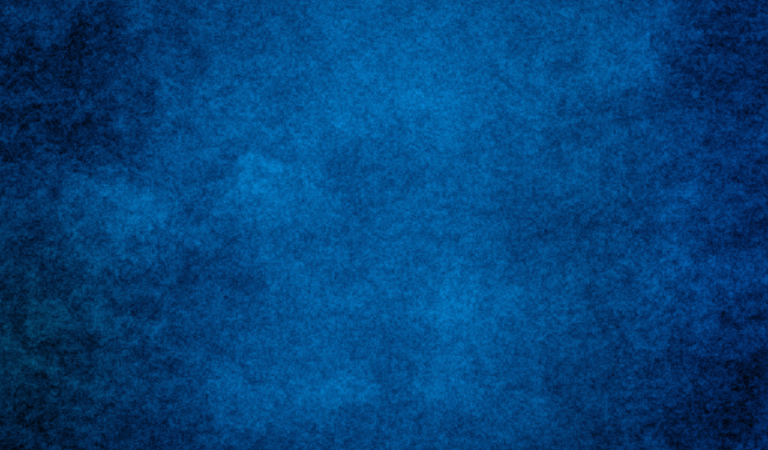
Give the GLSL for this background, as a WebGL 2 fragment shader.

```glsl
#version 300 es
precision highp float;

uniform vec2 u_resolution;
out vec4 fragColor;

const vec3 MIDNIGHT = vec3(0.004, 0.03, 0.08);
const vec3 NAVY = vec3(0.01, 0.14, 0.315);
const vec3 BLUE = vec3(0.01, 0.27, 0.505);
const vec3 AZURE = vec3(0.01, 0.41, 0.68);

// Integer hash, returns 0 to 1
float hash(ivec2 cell) {
    uvec2 q = uvec2(cell) * uvec2(1597u, 3917u);
    uint n = (q.x ^ (q.y << 7)) * 74531u;
    n = (n ^ (n >> 15)) * 48271u;
    n = (n ^ (n >> 13)) * 69621u;
    return float((n ^ (n >> 16)) & 65535u) / 65535.0;
}

float valueNoise(vec2 p) {
    ivec2 cell = ivec2(floor(p));
    vec2 f = fract(p);
    f = f * f * (3.0 - 2.0 * f);
    float low = mix(hash(cell), hash(cell + ivec2(1, 0)), f.x);
    float high = mix(hash(cell + ivec2(0, 1)), hash(cell + ivec2(1, 1)), f.x);
    return mix(low, high, f.y);
}

// Layered noise centred on zero
float fbm(vec2 p, int octaves, float gain) {
    float sum = 0.0;
    float amplitude = 0.5;
    for (int i = 0; i < octaves; i++) {
        sum += amplitude * (valueNoise(p) - 0.5);
        p = mat2(1.6, 1.2, -1.2, 1.6) * p + 17.3;
        amplitude *= gain;
    }
    return sum;
}

// Soft elliptical patch
float patchAt(vec2 uv, vec2 centre, vec2 radius) {
    vec2 d = (uv - centre) / radius;
    return exp(-dot(d, d));
}

float vignette(vec2 uv) {
    float d = length((uv - vec2(0.53, 0.6)) * vec2(2.0, 1.1));
    return 0.85 - 0.48 * smoothstep(0.25, 1.15, d);
}

float lightPatches(vec2 uv) {
    float sum = 0.16 * patchAt(uv, vec2(0.50, 0.80), vec2(0.16, 0.15));
    sum += 0.15 * patchAt(uv, vec2(0.36, 0.59), vec2(0.06, 0.09));
    sum += 0.20 * patchAt(uv, vec2(0.14, 0.54), vec2(0.08, 0.08));
    sum += 0.11 * patchAt(uv, vec2(0.63, 0.33), vec2(0.08, 0.11));
    sum += 0.13 * patchAt(uv, vec2(0.37, 0.11), vec2(0.08, 0.13));
    sum += 0.12 * patchAt(uv, vec2(0.58, 0.10), vec2(0.06, 0.09));
    sum += 0.13 * patchAt(uv, vec2(0.82, 0.90), vec2(0.08, 0.14));
    return sum + 0.11 * patchAt(uv, vec2(0.87, 0.30), vec2(0.06, 0.12));
}

float darkPatches(vec2 uv) {
    float sum = 0.17 * patchAt(uv, vec2(0.09, 0.86), vec2(0.09, 0.13));
    sum += 0.17 * patchAt(uv, vec2(0.09, 0.68), vec2(0.11, 0.08));
    sum += 0.24 * patchAt(uv, vec2(0.00, 0.04), vec2(0.06, 0.14));
    sum += 0.12 * patchAt(uv, vec2(0.26, 0.42), vec2(0.07, 0.11));
    sum += 0.14 * patchAt(uv, vec2(0.73, 0.58), vec2(0.11, 0.15));
    sum += 0.10 * patchAt(uv, vec2(0.70, 0.43), vec2(0.05, 0.07));
    sum += 0.13 * patchAt(uv, vec2(0.50, 0.17), vec2(0.05, 0.14));
    sum += 0.16 * patchAt(uv, vec2(0.94, 0.13), vec2(0.09, 0.18));
    sum += 0.10 * patchAt(uv, vec2(0.80, 0.18), vec2(0.06, 0.14));
    return sum + 0.10 * patchAt(uv, vec2(0.95, 0.78), vec2(0.07, 0.30));
}

vec3 blueRamp(float tone) {
    float t = clamp(tone, 0.0, 1.2) * 3.0;
    vec3 dark = mix(MIDNIGHT, NAVY, min(t, 1.0));
    vec3 middle = mix(NAVY, BLUE, clamp(t - 1.0, 0.0, 1.0)) - NAVY;
    return dark + middle + (AZURE - BLUE) * max(t - 2.0, 0.0);
}

void main() {
    vec2 uv = gl_FragCoord.xy / u_resolution;
    vec2 p = gl_FragCoord.xy / u_resolution.y + 2.0;

    // Broad tones with ragged borders
    vec2 warp = vec2(fbm(p * 9.0, 5, 0.7), fbm(p * 9.0 + 31.0, 5, 0.7));
    vec2 ragged = uv + 0.11 * warp;
    float tone = vignette(uv) + lightPatches(ragged) - darkPatches(ragged);

    // Cloudy stains and torn scuffs, rougher toward the sides
    float sides = smoothstep(0.12, 0.42, abs(uv.x - 0.53));
    tone += 0.25 * fbm(p * vec2(6.0, 8.0) + warp, 5, 0.7);
    float scuff = fbm(p * vec2(20.0, 28.0) + 2.0 * warp, 4, 0.85);
    tone += mix(0.13, 0.22, sides) * smoothstep(-0.4, 0.4, scuff) - 0.09;
    tone += mix(0.20, 0.30, sides) * fbm(p * vec2(60.0, 72.0), 3, 0.9);

    // Grain
    float grain = valueNoise(p * 150.0) + valueNoise(p * 270.0 + 9.0) - 1.0;
    tone += 0.19 * grain;

    // Teal cast at lower left, violet cast at right
    vec3 color = blueRamp(tone);
    float teal = patchAt(uv, vec2(0.02, 0.22), vec2(0.14, 0.26));
    float violet = smoothstep(0.75, 1.0, uv.x);
    color *= 1.0 + teal * vec3(0.0, 0.02, -0.16) + violet * vec3(0.0, -0.06, 0.05);

    fragColor = vec4(color, 1.0);
}
```
